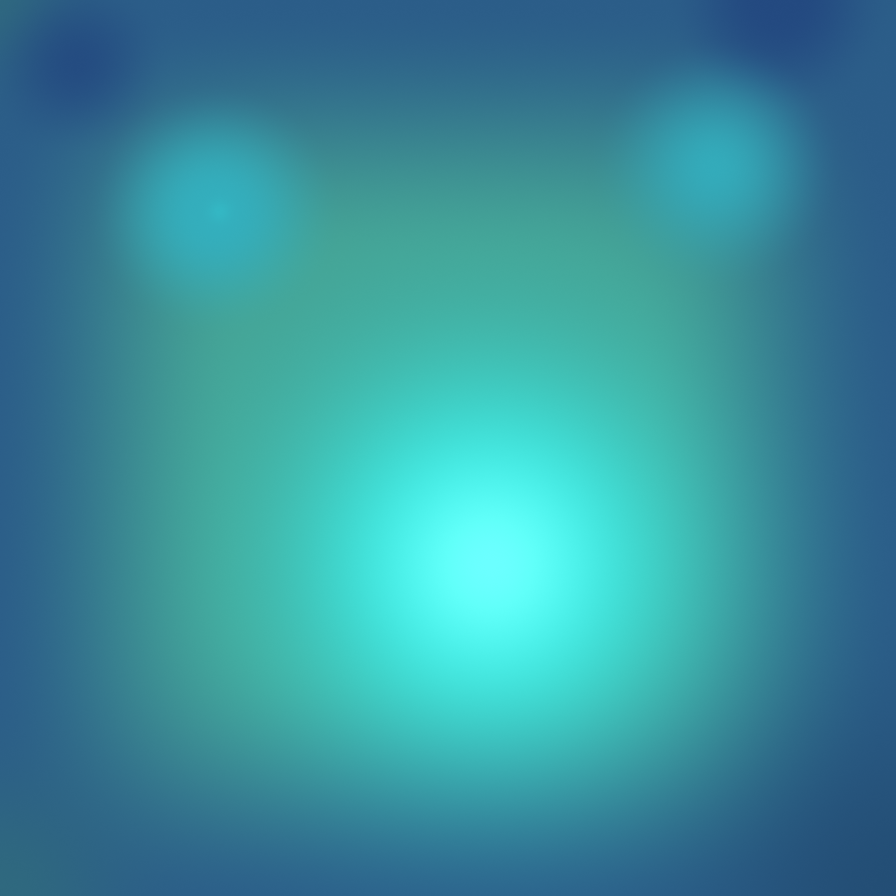
Reproduce this background procedurally as a WebGL 2 fragment shader.

```glsl
#version 300 es
precision highp float;
// Soft teal field in a blue frame, with one bright cyan glow and two smaller orbs.

uniform vec2 u_resolution;
out vec4 outColor;

const vec3 FRAME_BLUE = vec3(0.17, 0.365, 0.535);
const vec3 FIELD_TEAL = vec3(0.27, 0.635, 0.58);
const vec3 GLOW_CYAN = vec3(0.21, 1.02, 1.0);
const vec3 ORB_CYAN = vec3(0.20, 0.69, 0.75);
const vec3 SHADE_BLUE = vec3(0.135, 0.28, 0.50);
const vec3 CORNER_NAVY = vec3(0.13, 0.29, 0.44);
const vec3 CORNER_TEAL = vec3(0.19, 0.43, 0.48);

// Bell-shaped falloff around a centre
float bell(vec2 p, vec2 center, float radius) {
    vec2 d = (p - center) / radius;
    return exp(-dot(d, d));
}

// Disc with a wide feathered rim
float softDisc(vec2 p, vec2 center, float inner, float outer) {
    return 1.0 - smoothstep(inner, outer, length(p - center));
}

// Distance whose contours are rounded squares
float squircle(vec2 p, vec2 center, float power) {
    vec2 d = pow(abs(p - center) + 1e-4, vec2(power));
    return pow(d.x + d.y, 1.0 / power);
}

// Sine hash for a fine dither against banding
float hash(vec2 p) {
    return fract(sin(dot(p, vec2(12.9898, 78.233))) * 43758.5453);
}

vec3 background(vec2 p) {
    float field = 1.0 - smoothstep(0.22, 0.515, squircle(p, vec2(0.49, 0.485), 4.5));
    vec3 color = mix(FRAME_BLUE, FIELD_TEAL, field);

    // Corner tints and dark patches along the top
    color = mix(color, CORNER_NAVY, 0.8 * bell(p, vec2(1.0, 0.0), 0.20));
    color = mix(color, CORNER_TEAL, 0.7 * bell(p, vec2(0.0, 0.0), 0.13));
    color = mix(color, CORNER_TEAL, 0.6 * bell(p, vec2(0.0, 1.0), 0.08));
    color = mix(color, SHADE_BLUE, 0.8 * softDisc(p, vec2(0.085, 0.93), 0.0, 0.11));
    color = mix(color, SHADE_BLUE, 0.9 * softDisc(p, vec2(0.87, 1.0), 0.02, 0.13));
    return color;
}

vec3 addGlows(vec3 color, vec2 p) {
    // Main glow and its pale core
    vec2 glowCenter = vec2(0.547, 0.370);
    color = mix(color, GLOW_CYAN, bell(p, glowCenter, 0.21));
    color.r += 0.21 * bell(p, glowCenter, 0.10);

    // Upper orbs, the left one with a small bright centre
    vec2 leftOrb = vec2(0.240, 0.765);
    vec2 rightOrb = vec2(0.798, 0.814);
    color = mix(color, ORB_CYAN, 0.93 * softDisc(p, leftOrb, 0.02, 0.145));
    color = mix(color, ORB_CYAN, 0.90 * softDisc(p, rightOrb, 0.0, 0.145));
    color += vec3(0.0, 0.035, 0.03) * bell(p, vec2(0.245, 0.764), 0.012);
    return color;
}

void main() {
    vec2 p = gl_FragCoord.xy / u_resolution;
    vec3 color = addGlows(background(p), p);
    color += (hash(p) - 0.5) / 255.0;
    outColor = vec4(clamp(color, 0.0, 1.0), 1.0);
}
```
